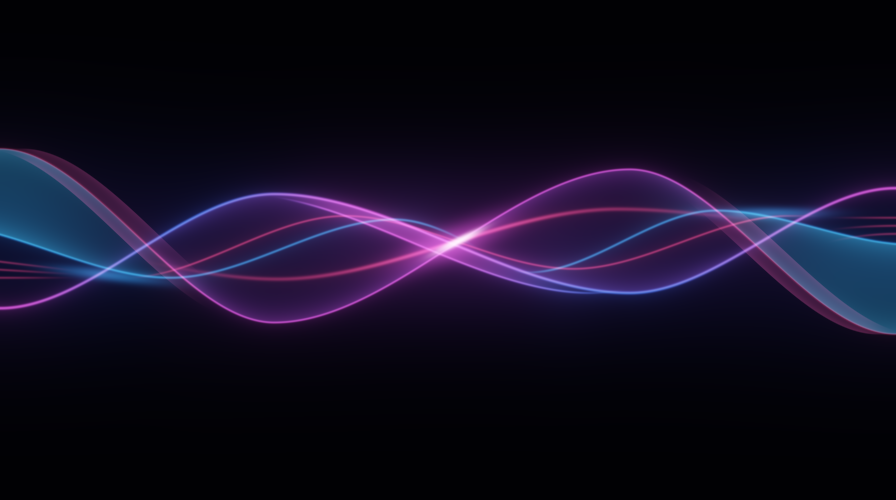
Write a WebGL 1 fragment shader that draws this background.

```glsl
precision highp float;
// Glowing neon strands and translucent veils weaving across a near-black backdrop.
uniform vec2 u_resolution;

const vec3 BLUE = vec3(0.20, 0.36, 1.00);
const vec3 CYAN = vec3(0.12, 0.52, 0.95);
const vec3 TEAL = vec3(0.07, 0.33, 0.46);
const vec3 MAGENTA = vec3(0.85, 0.22, 0.85);
const vec3 ROSE = vec3(0.95, 0.18, 0.36);
const vec3 VIOLET = vec3(0.30, 0.13, 0.46);

// Smooth curve through four turning points: positions k, heights h.
float curve(float x, vec4 k, vec4 h) {
  return h.x + (h.y - h.x) * smoothstep(k.x, k.y, x)
             + (h.z - h.y) * smoothstep(k.y, k.z, x)
             + (h.w - h.z) * smoothstep(k.z, k.w, x);
}

// Soft window that opens at a and closes at b.
float span(float x, float a, float b, float soft) {
  return smoothstep(a - soft, a + soft, x) * (1.0 - smoothstep(b - soft, b + soft, x));
}

float bump(float x, float center, float width) {
  float t = (x - center) / width;
  return exp(-t * t);
}

// Bright line with a faint halo, measured across the slope of the curve.
float strand(vec2 p, vec4 k, vec4 h, float width) {
  float y = curve(p.x, k, h);
  float slope = (curve(p.x + 0.002, k, h) - y) / 0.002;
  float d = abs(p.y - y) / sqrt(1.0 + slope * slope);
  float w = max(width, 0.75 / u_resolution.x);
  return bump(d, 0.0, w) + 0.16 * exp(-d / 0.007) + 0.05 * exp(-d / 0.03);
}

// Translucent sheet between two heights; rim sets how much it favours its edges.
float veil(float y, float a, float b, float rim) {
  float lo = min(a, b);
  float hi = max(a, b);
  float soft = 1.0 / u_resolution.x;
  float inside = smoothstep(-soft, soft, y - lo) * smoothstep(-soft, soft, hi - y);
  float t = abs(2.0 * (y - lo) / (hi - lo + 0.002) - 1.0);
  return inside * mix(1.0, t * t * t, rim) * smoothstep(0.0, 0.02, hi - lo);
}

// Elongated glow turned along a direction of the given slope.
float flare(vec2 p, vec2 center, float slope, vec2 size) {
  vec2 along = normalize(vec2(1.0, slope));
  vec2 d = p - center;
  vec2 q = vec2(dot(d, along), dot(d, vec2(-along.y, along.x))) / size;
  return exp(-dot(q, q));
}

void main() {
  // Canvas width is one unit; height is measured from the middle.
  vec2 p = (gl_FragCoord.xy - vec2(0.0, 0.5 * u_resolution.y)) / u_resolution.x;
  float x = p.x;

  // Turning points of the strands
  vec4 waveK = vec4(0.0, 0.306, 0.703, 1.0);
  vec4 mainH = vec4(-0.065, 0.0625, -0.048, 0.069);
  vec4 counterH = vec4(0.113, -0.081, 0.090, -0.094);
  vec4 foldK = vec4(0.0, 0.265, 0.66, 1.0);
  vec4 warmK = vec4(0.0, 0.31, 0.69, 1.0);
  vec4 warmH = vec4(0.01, -0.0325, 0.0456, 0.02);
  vec4 roseK = vec4(0.14, 0.385, 0.64, 0.88);
  vec4 roseH = vec4(-0.031, 0.038, -0.021, 0.038);
  vec4 coolLeftK = vec4(-0.08, 0.19, 0.44, 0.66);
  vec4 coolLeftH = vec4(0.03, -0.031, 0.034, -0.048);
  vec4 coolRightK = vec4(0.44, 0.59, 0.80, 1.02);
  vec4 coolRightH = vec4(0.034, -0.025, 0.044, 0.006);

  float mainY = curve(x, waveK, mainH);
  float counterY = curve(x, waveK, counterH);
  float foldY = curve(x, foldK, mainH);
  float leftEnd = 1.0 - smoothstep(0.0, 0.27, x);
  float rightEnd = smoothstep(0.68, 0.95, x);
  float middle = span(x, 0.16, 0.83, 0.05);

  // Backdrop haze
  vec3 col = vec3(0.003, 0.003, 0.012);
  col += vec3(0.018, 0.014, 0.065) * bump(p.y, 0.0, 0.12);
  col += VIOLET * 0.22 * flare(p, vec2(0.51, 0.01), 0.0, vec2(0.22, 0.085));
  col += BLUE * 0.06 * flare(p, vec2(0.0, 0.02), 0.0, vec2(0.2, 0.11));
  col += BLUE * 0.06 * flare(p, vec2(1.0, 0.0), 0.0, vec2(0.2, 0.11));

  // Veils
  float coolLeftY = curve(x, coolLeftK, coolLeftH);
  float coolRightY = curve(x, coolRightK, coolRightH);
  col += TEAL * 1.05 * leftEnd * veil(p.y, counterY, coolLeftY, 0.45);
  col += TEAL * 1.05 * rightEnd * veil(p.y, counterY, coolRightY, 0.45);
  col += VIOLET * 0.55 * middle * veil(p.y, mainY, counterY, 0.8);
  float bandLow = curve(x + 0.02, waveK, counterH);
  float bandHigh = curve(x - 0.025, waveK, counterH);
  float bandMask = span(x, -0.1, 0.19, 0.05) + span(x, 0.81, 1.1, 0.05);
  col += vec3(0.30, 0.09, 0.19) * bandMask * veil(p.y, bandLow, bandHigh, 0.5);
  float ribbon = veil(p.y, mainY, foldY, 0.2) * span(x, 0.33, 0.64, 0.05);
  col += mix(MAGENTA, BLUE, smoothstep(0.48, 0.66, x)) * 0.5 * ribbon;

  // Strands
  float tint = 0.5 + 0.5 * cos(12.566 * (x + 0.06 * sin(3.1416 * x)));
  vec3 mainColor = mix(BLUE, MAGENTA, tint);
  col += mainColor * 1.1 * strand(p, waveK, mainH, 0.0016);
  col += mainColor * 0.8 * strand(p, foldK, mainH, 0.0013) * span(x, 0.34, 0.66, 0.04);
  vec3 counterColor = mix(ROSE, MAGENTA, span(x, 0.2, 0.8, 0.06));
  col += counterColor * (0.3 + 0.5 * middle) * strand(p, waveK, counterH, 0.0012);
  float heat = 0.35 + 0.65 * bump(x, 0.51, 0.12);
  col += ROSE * heat * strand(p, warmK, warmH, 0.0022) * span(x, 0.22, 0.79, 0.07);
  col += ROSE * 0.55 * strand(p, roseK, roseH, 0.0013) * span(x, 0.18, 0.88, 0.04);
  col += CYAN * 0.75 * strand(p, coolLeftK, coolLeftH, 0.0014) * span(x, -0.1, 0.5, 0.04);
  col += CYAN * 0.75 * strand(p, coolRightK, coolRightH, 0.0014) * span(x, 0.6, 1.1, 0.03);

  // Fine streaks at both ends
  for (int i = 0; i < 3; i++) {
    float n = float(i);
    float leftY = -0.013 - 0.009 * n - 0.12 * x * (1.0 - 0.5 * n);
    float rightY = 0.036 - 0.009 * n - 0.8 * (1.0 - x) * (1.0 - x) * n;
    col += ROSE * 0.4 * bump(p.y, leftY, 0.0014) * (1.0 - smoothstep(0.0, 0.09, x));
    col += ROSE * 0.4 * bump(p.y, rightY, 0.0014) * smoothstep(0.92, 1.0, x);
  }

  // Crossing glows
  col += CYAN * 0.65 * flare(p, vec2(0.12, -0.028), -0.12, vec2(0.055, 0.006));
  col += CYAN * 0.65 * flare(p, vec2(0.86, 0.041), 0.0, vec2(0.055, 0.006));
  col += MAGENTA * 0.6 * flare(p, vec2(0.505, 0.008), 0.4, vec2(0.06, 0.016));
  col += vec3(2.2, 1.7, 2.0) * flare(p, vec2(0.512, 0.010), 0.5, vec2(0.024, 0.0035));

  gl_FragColor = vec4(1.0 - exp(-1.25 * col), 1.0);
}
```
